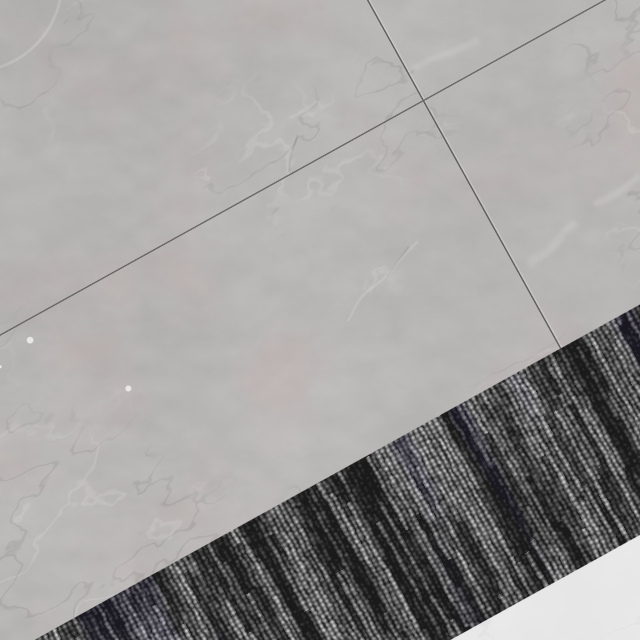
Give the GLSL for this texture, as a three.js fragment shader.

```glsl
// Slanted flooring: grey stone tiles with fine joints, a looped striped carpet
// strip and a white marble corner. All parts share one rotated floor frame;
// noise gives the stone clouds and veins, a yarn grid gives the carpet pile.

varying vec2 vUv;

const vec2 ALONG = vec2(0.8747, 0.4846);    // direction of the carpet edges
const vec2 ACROSS = vec2(-0.4846, 0.8747);
const vec2 JOINT = vec2(0.987, 0.4166);     // tile crossing in the floor frame
const float CARPET_TOP = -0.026;
const float CARPET_BOTTOM = -0.341;
const float EDGE = 0.0012;
const float YARN = 0.0086;                  // width of one yarn row
const float LOOP = 0.0075;                  // length of one pile loop
const vec3 STONE = vec3(0.722, 0.715, 0.71);
const vec3 MARBLE = vec3(0.902, 0.902, 0.906);
const vec3 GROUT = vec3(0.36, 0.355, 0.35);

float hash(vec2 p) {
  vec3 q = fract(vec3(p.xyx) * 0.1031);
  q += dot(q, q.yzx + 33.33);
  return fract((q.x + q.y) * q.z);
}

float noise(vec2 p) {
  vec2 i = floor(p), f = fract(p);
  f = f * f * (3.0 - 2.0 * f);
  return mix(mix(hash(i), hash(i + vec2(1, 0)), f.x),
             mix(hash(i + vec2(0, 1)), hash(i + vec2(1, 1)), f.x), f.y);
}

float fbm(vec2 p) {
  float sum = 0.0, amp = 0.5;
  for (int i = 0; i < 5; i++) {
    sum += amp * noise(p);
    p = mat2(1.6, 1.2, -1.2, 1.6) * p + 7.3;
    amp *= 0.5;
  }
  return sum;
}

// Thin line where the noise crosses its middle value
float vein(vec2 p, float width) {
  return 1.0 - smoothstep(0.0, width, abs(fbm(p) - 0.48));
}

// Soft wavering stroke from a to b
float stroke(vec2 p, vec2 a, vec2 b, float width) {
  p += 0.012 * (vec2(noise(p * 28.0), noise(p * 28.0 + 40.0)) - 0.5);
  vec2 d = b - a;
  float t = clamp(dot(p - a, d) / dot(d, d), 0.0, 1.0);
  return 1.0 - smoothstep(0.0, width, length(p - a - d * t));
}

float dotMask(vec2 p, vec2 centre, float radius) {
  return 1.0 - smoothstep(radius - EDGE, radius + EDGE, length(p - centre));
}

float bump(float x, float centre, float width) {
  float d = (x - centre) / width;
  return exp(-d * d);
}

vec3 stone(vec2 p) {
  vec2 q = mat2(0.8, -0.6, 0.6, 0.8) * p;
  float cloud = fbm(p * 4.0 + 3.0) - 0.48;
  float grain = fbm(p * vec2(26.0, 38.0)) - 0.48;
  vec3 col = STONE + 0.05 * cloud + 0.045 * grain;
  col -= 0.025 * (1.0 - smoothstep(0.0, 0.6, length(p - vec2(0.05, 1.0))));
  col += vec3(0.012, -0.008, -0.008) * smoothstep(0.5, 0.75, fbm(p * 7.0 + 21.0));

  // Broken natural veins
  float patches = smoothstep(0.48, 0.68, fbm(p * 5.0 + 11.0));
  col -= 0.05 * patches * vein(q * vec2(5.0, 10.0) + 5.0, 0.014);
  col += 0.035 * patches * vein(q * vec2(6.0, 9.0) + 17.0, 0.02);

  // Larger pale and dark marks
  float arc = abs(length(p - vec2(-0.045, 1.03)) - 0.142);
  col += 0.055 * (1.0 - smoothstep(0.0, 0.004, arc));
  col += 0.04 * stroke(p, vec2(0.54, 0.50), vec2(0.65, 0.62), 0.004);
  col -= 0.05 * stroke(p, vec2(0.61, 0.575), vec2(0.635, 0.61), 0.003);
  col -= 0.06 * stroke(p, vec2(0.45, 0.735), vec2(0.463, 0.79), 0.003);
  col += 0.035 * stroke(p, vec2(0.83, 0.59), vec2(0.90, 0.65), 0.012);
  col += 0.035 * stroke(p, vec2(0.93, 0.68), vec2(1.0, 0.72), 0.01);
  col += 0.03 * stroke(p, vec2(0.65, 0.895), vec2(0.74, 0.935), 0.01);
  return col;
}

vec3 carpet(vec2 f) {
  float x = f.x / YARN + 0.35 * (noise(f * vec2(60.0, 45.0)) - 0.5);
  float row = floor(x);
  float span = floor(f.y / 0.13 + hash(vec2(row, 4.0)) * 3.0);
  float tone = 0.55 * noise(vec2(f.x * 42.0, f.y * 5.0) + 30.0)
             + 0.45 * hash(vec2(row, span + 50.0));
  tone += 0.16 * (bump(f.x, 0.465, 0.02) + bump(f.x, 0.736, 0.018)
                + bump(f.x, 0.89, 0.018) + bump(f.x, 1.031, 0.015));
  tone -= 0.2 * (bump(f.x, 0.357, 0.012) + bump(f.x, 0.425, 0.012)
               + bump(f.x, 0.79, 0.018) + bump(f.x, 1.0, 0.014));
  tone = smoothstep(0.2, 0.8, tone);

  // Rounded loops, gaps between rows and stray flecks
  float y = f.y / LOOP + hash(vec2(row, 9.0)) * 5.0;
  float pile = 0.72 + 0.28 * cos(6.2832 * (fract(x) - 0.5));
  pile *= 0.86 + 0.14 * cos(6.2832 * y);
  float fleck = noise(vec2(x * 1.7, y * 1.3)) - 0.5;
  float level = (0.17 + 0.52 * tone) * pile + 0.3 * fleck * (0.5 + 0.5 * tone);
  float violet = smoothstep(0.55, 0.8, noise(vec2(f.x * 30.0, f.y * 3.0) + 80.0));
  return max(vec3(level), 0.1) + violet * vec3(0.0, -0.008, 0.028);
}

void main() {
  vec2 p = vUv;
  vec2 f = vec2(dot(p, ALONG), dot(p, ACROSS));

  // Tiles, joints and white specks
  vec3 col = stone(p);
  vec2 gap = abs(f - JOINT);
  vec2 line = 1.0 - smoothstep(vec2(0.0004), vec2(0.0019), gap);
  col += 0.06 * bump(f.x, JOINT.x + 0.0025, 0.0012);
  col = mix(col, GROUT, max(0.9 * line.x, 0.8 * line.y));
  float specks = dotMask(p, vec2(0.047, 0.4685), 0.0052)
               + dotMask(p, vec2(0.2005, 0.393), 0.0046)
               + dotMask(p, vec2(0.0, 0.427), 0.0025);
  col = mix(col, vec3(0.91), specks);

  // Carpet strip, then the marble corner
  col = mix(carpet(f), col, smoothstep(-EDGE, EDGE, f.y - CARPET_TOP));
  vec3 marble = MARBLE + 0.04 * (fbm(p * 8.0) - 0.48);
  marble -= 0.06 * vein(f * vec2(5.0, 12.0) + 8.0, 0.02) * noise(p * 14.0);
  col = mix(marble, col, smoothstep(-EDGE, EDGE, f.y - CARPET_BOTTOM));
  gl_FragColor = vec4(col, 1.0);
}
```
